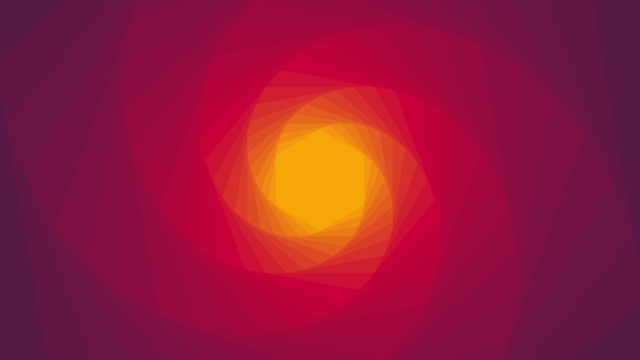
Write a Shadertoy shader that draws this background.

```glsl
// A whirl of nested, turning hexagons that glows from amber through crimson to plum.

const float PI = 3.14159265;
const int RING_COUNT = 24;          // outlines drawn over the backdrop
const float CRIMSON_RING = 11.0;    // ring where the warm ramp meets the dark one
const float CORE_APOTHEM = 0.1222;  // centre to side, in canvas heights
const float SHRINK = 0.92;          // size ratio between neighbouring rings
const float TWIST = PI / 18.0;      // turn between neighbouring rings

const vec3 AMBER = vec3(0.967, 0.650, 0.040);
const vec3 CRIMSON = vec3(0.780, 0.000, 0.224);
const vec3 PLUM = vec3(0.345, 0.094, 0.270);

// Distance to the side of a hexagon, one of whose sides faces the angle "facing".
float hexagonDistance(vec2 p, float apothem, float facing) {
    float sector = PI / 3.0;
    float angle = atan(p.y, p.x) - facing;
    angle = mod(angle + 0.5 * sector, sector) - 0.5 * sector;
    return length(p) * cos(angle) - apothem;
}

// Colour ramp from the core (ring 0) to the backdrop (last ring).
vec3 ringColor(float ring) {
    float warm = clamp(ring / CRIMSON_RING, 0.0, 1.0);
    float dark = clamp((ring - CRIMSON_RING) / (float(RING_COUNT) - CRIMSON_RING), 0.0, 1.0);
    return mix(mix(AMBER, CRIMSON, warm), PLUM, dark);
}

// Smooth coverage of a shape, one pixel wide at its edge.
float coverage(float dist, float pixel) {
    return 1.0 - smoothstep(-0.5 * pixel, 0.5 * pixel, dist);
}

// Paint the hexagons from the largest to the core.
vec3 hexagonWhirl(vec2 p, float pixel) {
    vec3 color = ringColor(float(RING_COUNT));
    for (int i = RING_COUNT - 1; i >= 0; i--) {
        float ring = float(i);
        float apothem = CORE_APOTHEM * pow(SHRINK, -ring);
        float dist = hexagonDistance(p, apothem, -ring * TWIST);
        color = mix(color, ringColor(ring), coverage(dist, pixel));
    }
    return color;
}

void mainImage(out vec4 fragColor, in vec2 fragCoord) {
    vec2 p = (fragCoord - 0.5 * iResolution.xy) / iResolution.y;
    fragColor = vec4(hexagonWhirl(p, 1.0 / iResolution.y), 1.0);
}
```
